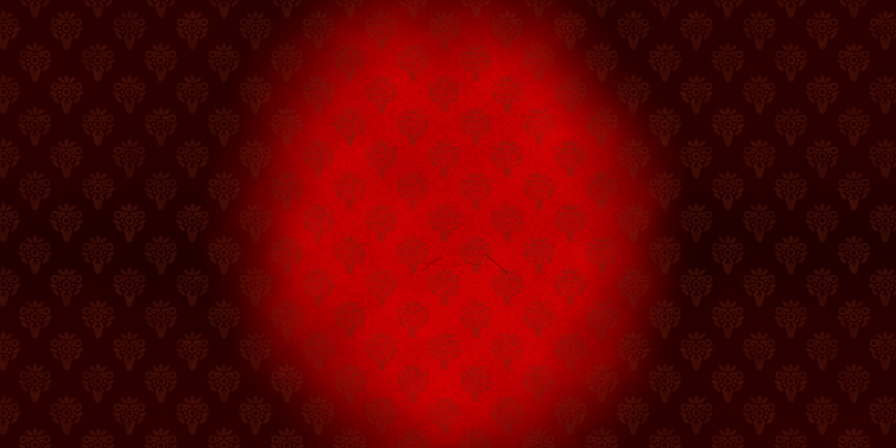
Reproduce this background procedurally as a Shadertoy shader.

```glsl
// Dark red damask wallpaper lit by one tall oval glow.
// A mirrored ornament built from ellipses and rings repeats on a staggered
// lattice; value noise mottles the paper and bends a few hairline cracks.

const vec3 SHADOW_RED = vec3(0.168, 0.000, 0.000);
const vec3 GLOW_RED = vec3(0.755, 0.002, 0.003);
const vec3 ORNAMENT_BROWN = vec3(0.39, 0.13, 0.065);
const vec2 LATTICE = vec2(0.1406, 0.1432);
const vec2 LATTICE_ORIGIN = vec2(-0.008, 0.002);
const float ORNAMENT_SIZE = 0.044;

float hash(vec2 p) {
    return fract(sin(dot(p, vec2(127.1, 311.7))) * 43758.5453);
}

float valueNoise(vec2 p) {
    vec2 i = floor(p), f = fract(p);
    f = f * f * (3.0 - 2.0 * f);
    return mix(mix(hash(i), hash(i + vec2(1, 0)), f.x),
               mix(hash(i + vec2(0, 1)), hash(i + vec2(1, 1)), f.x), f.y);
}

float fbm(vec2 p) {
    float sum = 0.0, weight = 0.5;
    for (int i = 0; i < 5; i++) {
        sum += weight * valueNoise(p);
        p = p * 2.03 + 17.3;
        weight *= 0.5;
    }
    return sum;
}

// Approximate distance to an ellipse turned by an angle
float leaf(vec2 p, vec2 centre, vec2 radii, float angle) {
    float c = cos(angle), s = sin(angle);
    p -= centre;
    p = vec2(c * p.x + s * p.y, c * p.y - s * p.x);
    return (length(p / radii) - 1.0) * min(radii.x, radii.y);
}

float ring(vec2 p, vec2 centre, float radius, float halfWidth) {
    return abs(length(p - centre) - radius) - halfWidth;
}

float segment(vec2 p, vec2 a, vec2 b) {
    vec2 ab = b - a;
    return length(p - a - ab * clamp(dot(p - a, ab) / dot(ab, ab), 0.0, 1.0));
}

// Distance to the ornament, about one unit tall either way
float ornament(vec2 p) {
    p.x = abs(p.x);
    // Crown of leaves and side scrolls
    float d = leaf(p, vec2(0.0, 0.80), vec2(0.11, 0.20), 0.0);
    d = min(d, leaf(p, vec2(0.27, 0.75), vec2(0.21, 0.09), 0.7));
    d = min(d, leaf(p, vec2(0.24, 0.48), vec2(0.20, 0.08), 0.3));
    d = min(d, ring(p, vec2(0.58, 0.42), 0.15, 0.055));
    // Rosette
    d = min(d, ring(p, vec2(0.0, 0.13), 0.17, 0.06));
    for (int i = 0; i < 5; i++) {
        float angle = -1.2 + 0.6 * float(i);
        vec2 petal = vec2(0.0, 0.13) + 0.37 * vec2(cos(angle), sin(angle));
        d = min(d, length(p - petal) - 0.085);
    }
    // Outer leaves
    d = min(d, leaf(p, vec2(0.65, 0.05), vec2(0.20, 0.10), 0.5));
    d = min(d, leaf(p, vec2(0.55, -0.24), vec2(0.22, 0.09), 0.8));
    // Tapering cluster
    for (int i = 0; i < 4; i++) {
        float row = float(i);
        vec2 bead = vec2(0.20 - 0.05 * row, -0.36 - 0.16 * row);
        d = min(d, length(p - bead) - 0.105);
    }
    return min(d, leaf(p, vec2(0.0, -0.68), vec2(0.07, 0.30), 0.0));
}

// Offset from the nearest point of the staggered lattice
vec2 latticeOffset(vec2 p, vec2 spacing) {
    vec2 a = p - spacing * round(p / spacing);
    vec2 b = p - spacing * (round(p / spacing - 0.5) + 0.5);
    return dot(a, a) < dot(b, b) ? a : b;
}

// Soft oval light, slightly slanted, with an uneven rim
float ovalGlow(vec2 p, vec2 centre, vec2 radii) {
    vec2 q = p - centre;
    q.x += 0.05 * q.y;
    float r = length(q / radii) + 0.22 * (fbm(p * 5.0 + 3.0) - 0.48);
    return 1.0 - smoothstep(0.70, 1.45, r);
}

float cracks(vec2 p, float pixel) {
    p += 0.016 * (vec2(fbm(p * 24.0), fbm(p * 24.0 + 40.0)) - 0.48);
    float d = segment(p, vec2(-0.060, -0.107), vec2(-0.013, -0.076));
    d = min(d, segment(p, vec2(0.085, -0.066), vec2(0.133, -0.112)));
    d = min(d, segment(p, vec2(-0.055, -0.092), vec2(0.090, -0.090)) + 0.0012);
    return 1.0 - smoothstep(0.0, 0.0012 + pixel, d);
}

void mainImage(out vec4 fragColor, in vec2 fragCoord) {
    float pixel = 1.0 / iResolution.y;
    vec2 p = (fragCoord - 0.5 * iResolution.xy) * pixel;

    // Lit wall, with a darker belt across the shaded sides
    float glow = ovalGlow(p, vec2(0.003, -0.026), vec2(0.39, 0.463));
    float belt = exp(-pow((p.y + 0.05) / 0.16, 2.0));
    vec3 color = mix(SHADOW_RED * (1.0 - 0.22 * belt), GLOW_RED, glow);

    // Printed ornament
    vec2 q = latticeOffset(p - LATTICE_ORIGIN, LATTICE) / ORNAMENT_SIZE;
    float edge = 0.75 * pixel / ORNAMENT_SIZE;
    float ink = 1.0 - smoothstep(-edge, edge, ornament(q));
    float wear = 0.24 + 0.16 * valueNoise(p * 60.0);
    color = mix(color, ORNAMENT_BROWN, ink * wear);

    // Paper mottling and cracks
    color *= 1.0 + 0.20 * (fbm(p * 9.0) - 0.48) + 0.08 * (valueNoise(p * 190.0) - 0.5);
    color *= 1.0 - 0.22 * cracks(p, pixel);
    fragColor = vec4(color, 1.0);
}
```
